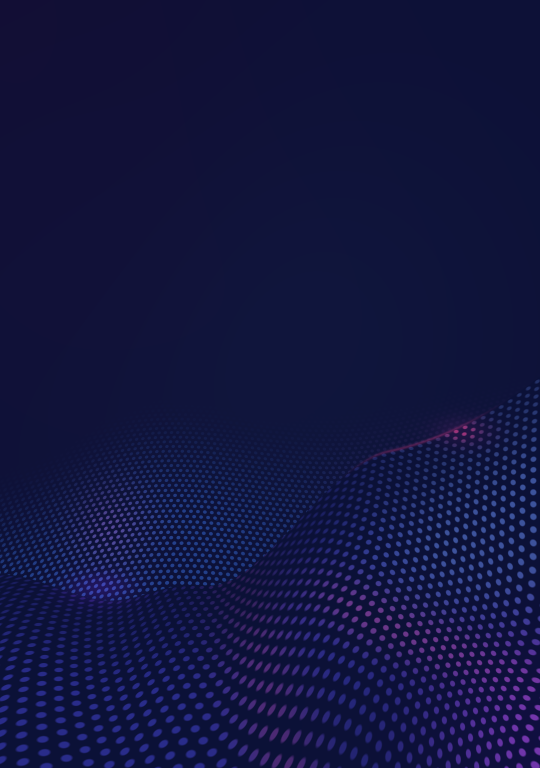
This background is drawn by a Shadertoy shader. Its source:

```glsl
// Two rolling sheets of glowing dots under a deep navy sky.
// Each sheet is a staggered dot lattice, bent by a ridge curve and spread
// with depth below it; soft elliptical glows tint the dots.

// Soft elliptical spot, 1 at its centre.
float glow(vec2 p, vec2 centre, vec2 size) {
    vec2 d = (p - centre) / size;
    return exp(-dot(d, d));
}

// Far horizon: a rising line with one broad swell.
float horizon(float x) {
    return 0.385 + 0.135 * x + 0.06 * exp(-pow((x - 0.28) / 0.17, 2.0));
}

// Front ridge: shallow dip, steep climb, then a curve up to the right.
float ridge(float x) {
    float dip = 0.017 * cos(15.0 * x) * (1.0 - smoothstep(0.2, 0.45, x));
    float climb = 0.17 * smoothstep(0.38, 0.72, x);
    return 0.235 + dip + climb + 0.105 * pow(max(x - 0.62, 0.0) / 0.38, 2.0);
}

// Staggered lattice of antialiased dots, one per unit cell.
float dots(vec2 q, vec2 radius) {
    vec2 blur = 0.6 * fwidth(q) / radius;
    float soft = clamp(max(blur.x, blur.y), 0.3, 0.95);
    q.x += 0.5 * mod(floor(q.y), 2.0);
    float d = length((fract(q) - 0.5) / radius);
    return 1.0 - smoothstep(1.0 - soft, 1.0 + soft, d);
}

vec3 sky(vec2 p) {
    vec3 c = mix(vec3(0.05, 0.065, 0.215), vec3(0.062, 0.088, 0.24),
                 glow(p, vec2(0.48, 0.57), vec2(0.45, 0.3)));
    c = mix(c, vec3(0.075, 0.05, 0.20), 0.75 * glow(p, vec2(0.0, 1.0), vec2(0.5, 0.4)));
    return mix(c, vec3(0.07, 0.065, 0.22), 0.6 * glow(p, vec2(0.1, 0.7), vec2(0.3, 0.3)));
}

void mainImage(out vec4 fragColor, in vec2 fragCoord) {
    vec2 p = fragCoord / iResolution.xy;
    vec3 col = sky(p);

    // Back sheet: fine, gently waving rows that dissolve at the horizon.
    float far = max(horizon(p.x) - p.y, 0.0);
    float wave = 0.45 + 0.06 * p.x + 0.018 * cos(8.0 * (p.x - 0.27)) - p.y;
    vec2 backGrid = vec2((p.x - 0.45) * 92.0 / (1.0 + 1.2 * max(wave, -0.3)),
                         120.0 * log(1.0 + 1.5 * max(wave, -0.3)));
    float backDots = dots(backGrid, vec2(0.27, 0.32));
    float pale = glow(p, vec2(0.2, 0.32), vec2(0.07, 0.06));
    float ember = glow(p, vec2(0.855, 0.438), vec2(0.05, 0.018));
    vec3 backTint = mix(vec3(0.15, 0.28, 0.60), vec3(0.46, 0.34, 0.70), 0.8 * pale);
    backTint = mix(backTint, vec3(0.34, 0.14, 0.38),
                   max(ember, 0.65 * smoothstep(0.5, 0.8, p.x)));
    float backFade = smoothstep(0.0, 0.17, far) * (1.0 - 0.3 * smoothstep(0.35, 0.6, p.x));
    vec3 back = mix(col, vec3(0.045, 0.065, 0.215), 0.6 * smoothstep(0.0, 0.2, far));
    back = mix(back, backTint, 0.85 * backFade * backDots);

    // Front sheet: rows flatten with depth and bunch up along a crease.
    float top = ridge(p.x);
    float edge = top - p.y;
    float near = max(edge, 0.0);
    float depth = near / (top + 0.5);
    float right = smoothstep(0.35, 1.0, p.x);
    float crease = 0.41 - 0.31 * p.x - p.y;
    float rows = 20.0 * log(1.0 + 6.0 * depth) + 5.0 * right * (1.0 + tanh(crease / 0.1));
    float columns = (p.x - 0.45) * 60.0 / (1.0 + 6.0 * near * (1.0 - 0.75 * right));
    float frontDots = dots(vec2(columns, rows), vec2(0.23, 0.30));

    // Front tints: indigo left, steel slope, rose bands, magenta corner.
    vec3 tint = mix(vec3(0.18, 0.19, 0.60), vec3(0.27, 0.37, 0.68),
                    smoothstep(0.55, 0.85, p.x) * smoothstep(0.12, 0.28, p.y));
    float band = exp(-pow((p.x - 0.53 + 0.35 * p.y) / 0.075, 2.0));
    tint = mix(tint, vec3(0.42, 0.19, 0.50), 0.8 * band);
    float seam = exp(-pow(crease / 0.04, 2.0)) * smoothstep(0.5, 0.68, p.x);
    tint = mix(tint, vec3(0.56, 0.25, 0.60), 0.85 * seam);
    float corner = glow(p, vec2(1.02, 0.04), vec2(0.2, 0.12));
    tint = mix(tint, vec3(0.54, 0.24, 0.76), corner);
    float violet = glow(p, vec2(0.185, 0.235), vec2(0.06, 0.02));
    tint = mix(tint, vec3(0.42, 0.18, 0.74), violet);
    tint = mix(tint, vec3(0.62, 0.20, 0.45), ember);

    float strength = 0.4 + 0.45 * smoothstep(0.0, 0.14, near);
    strength *= 1.0 - 0.3 * glow(p, vec2(0.68, 0.02), vec2(0.16, 0.12));
    strength = max(strength, 0.9 * max(violet, ember));
    vec3 front = mix(vec3(0.045, 0.065, 0.215), vec3(0.065, 0.06, 0.25), corner);
    front = mix(front, tint, strength * frontDots);

    // Join the sheets, then light the ridge line and its hot spots.
    float aa = 1.0 / iResolution.y;
    col = mix(back, front, smoothstep(-aa, aa, edge));
    float rim = exp(-pow(edge / 0.002, 2.0))
              * smoothstep(0.62, 0.74, p.x) * (1.0 - smoothstep(0.8, 0.95, p.x));
    col += vec3(0.25, 0.05, 0.09) * rim;
    col += vec3(0.08, 0.02, 0.15) * violet + vec3(0.08, 0.015, 0.05) * ember;
    fragColor = vec4(col, 1.0);
}
```
